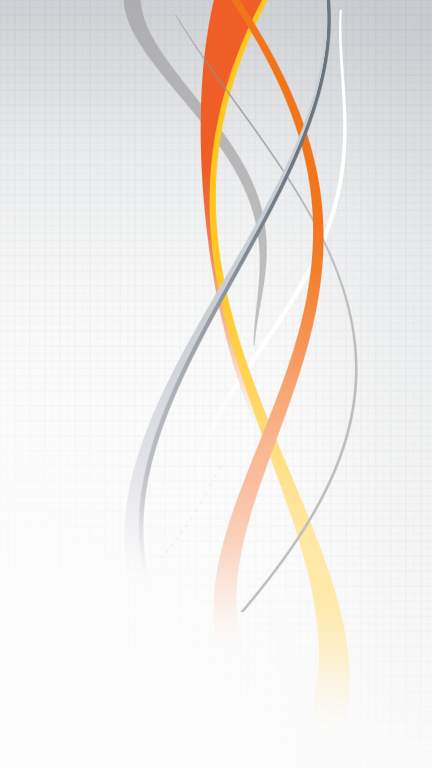
Give the GLSL for this background, as a Shadertoy shader.

```glsl
// Positions are percentages of the canvas: x from the left, y down from the top.
const vec3 PAPER = vec3(0.988);
const vec3 SHADE = vec3(0.175, 0.163, 0.150);
const vec3 ASH = vec3(0.68, 0.68, 0.69);
const vec3 ORANGE_RED = vec3(0.935, 0.37, 0.15);
const vec3 ORANGE = vec3(0.95, 0.46, 0.11);
const vec3 PEACH = vec3(0.98, 0.76, 0.65);
const vec3 AMBER = vec3(1.0, 0.78, 0.12);
const vec3 CREAM = vec3(1.0, 0.91, 0.66);
const vec3 STEEL = vec3(0.42, 0.46, 0.50);
const vec3 SILVER = vec3(0.79, 0.81, 0.83);
const float GRID_STEP = 1.74;
const float GRID_STRENGTH = 0.026;
const float DOT_COUNT = 13.0;

// Quartic through five evenly spaced knots, by forward differences.
float spine(vec4 k, float last, float t) {
    float s = 4.0 * t;
    vec4 d1 = vec4(k.yzw, last) - k;
    vec3 d2 = d1.yzw - d1.xyz;
    vec2 d3 = d2.yz - d2.xy;
    float d4 = d3.y - d3.x;
    return k.x + s * (d1.x + (s - 1.0) / 2.0 * (d2.x
         + (s - 2.0) / 3.0 * (d3.x + (s - 3.0) / 4.0 * d4)));
}

float progress(float y, vec2 span) {
    return clamp((y - span.x) / (span.y - span.x), 0.0, 1.0);
}

// Positive distances are inside.
float cover(float d, float pixel) {
    return clamp(d / pixel + 0.5, 0.0, 1.0);
}

// width = start, end, growth power; returns coverage, side (-1..1), progress.
vec3 ribbon(vec2 p, vec4 knots, float last, vec2 span, vec3 width) {
    float t = progress(p.y, span);
    float offset = p.x - spine(knots, last, t);
    float halfWidth = 0.5 * mix(width.x, width.y, pow(t, width.z));
    float pixel = max(fwidth(offset), 0.001);
    float ends = cover(p.y - span.x, fwidth(p.y)) * cover(span.y - p.y, fwidth(p.y));
    float body = cover(halfWidth - abs(offset), pixel) * min(1.0, 2.0 * halfWidth / pixel);
    return vec3(body * ends, offset / halfWidth, t);
}

float fadeOut(float t, float start) {
    return 1.0 - smoothstep(start, 1.0, t);
}

vec3 background(vec2 p, vec2 square) {
    float top = exp(-pow(max(p.y, 0.0) / 22.0, 1.4));
    float right = 0.48 * smoothstep(55.0, 105.0, p.x) * (1.0 - p.y / 110.0);
    vec3 color = PAPER - SHADE * min(top + right * (1.0 - 0.6 * top), 1.15);

    // Fine graph paper, with every second line stronger
    float pixel = fwidth(square.x);
    vec2 cell = square / GRID_STEP;
    vec2 toLine = abs(fract(cell + 0.5) - 0.5) * GRID_STEP;
    vec2 strength = mix(vec2(1.0), vec2(0.55), mod(floor(cell + 0.5), 2.0));
    vec2 line = (1.0 - smoothstep(vec2(0.06), vec2(0.1 + pixel), toLine)) * strength;
    float visible = 1.0 - smoothstep(38.0, 78.0, p.y - 0.38 * p.x + 8.0);
    color -= GRID_STRENGTH * max(line.x, line.y) * mix(0.25, 1.0, visible)
           * smoothstep(105.0, 65.0, p.y - 0.3 * p.x);

    // Faint diagonal row of dots
    for (float i = 0.0; i < DOT_COUNT; i++) {
        float t = i / (DOT_COUNT - 1.0);
        vec2 center = vec2(mix(37.5, 51.0, t), mix(72.5, 60.8, t) + 0.8 * sin(3.14 * t));
        float d = length((p - center) * vec2(1.0, iResolution.y / iResolution.x));
        color -= 0.035 * cover(0.35 - d, pixel);
    }
    return color;
}

void mainImage(out vec4 fragColor, in vec2 fragCoord) {
    vec2 p = 100.0 * fragCoord / iResolution.xy;
    p.y = 100.0 - p.y;
    vec2 square = vec2(p.x, p.y * iResolution.y / iResolution.x);
    vec3 color = background(p, square);

    // Ash and white ribbons behind
    vec3 r = ribbon(p, vec4(30.6, 41.0, 55.8, 60.9), 58.8, vec2(-0.5, 45.0), vec3(4.0, 0.2, 1.6));
    color = mix(color, mix(ASH, vec3(0.76), r.z), r.x);
    r = ribbon(p, vec4(78.9, 79.8, 72.2, 53.7), 47.7, vec2(1.3, 67.7), vec3(0.5, 1.8, 1.0));
    color = mix(color, vec3(1.0), r.x * fadeOut(r.z, 0.6));

    // Broad orange blade, bounded on the right by the amber spine
    vec4 amberKnots = vec4(61.3, 49.3, 56.6, 72.5);
    vec2 amberSpan = vec2(0.0, 96.4);
    float amberX = spine(amberKnots, 74.5, progress(p.y, amberSpan));
    float t = progress(p.y, vec2(0.0, 57.3));
    float leftOffset = p.x - spine(vec4(49.5, 46.5, 47.6, 51.9), 60.6, t);
    float blade = cover(leftOffset, fwidth(leftOffset)) * cover(amberX - p.x, fwidth(p.x - amberX));
    color = mix(color, mix(ORANGE_RED, PEACH, smoothstep(0.35, 0.85, t)), blade * fadeOut(t, 0.72));

    // Amber ribbon
    r = ribbon(p, amberKnots, 74.5, amberSpan, vec3(1.3, 9.4, 3.1));
    color = mix(color, mix(AMBER, CREAM, smoothstep(0.3, 0.78, r.z)), r.x * fadeOut(r.z, 0.78));

    // Thin grey thread
    r = ribbon(p, vec4(40.7, 64.6, 81.0, 78.2), 56.0, vec2(2.0, 79.7), vec3(0.2, 0.75, 0.6));
    color = mix(color, mix(vec3(0.57), vec3(0.74), smoothstep(0.1, 0.4, r.z)), r.x);

    // Orange ribbon
    r = ribbon(p, vec4(53.9, 71.8, 70.8, 57.4), 54.2, vec2(-0.5, 86.0), vec3(1.9, 6.0, 2.0));
    color = mix(color, mix(ORANGE, PEACH, smoothstep(0.3, 0.8, r.z)), r.x * fadeOut(r.z, 0.72));

    // Two-tone steel ribbon in front
    r = ribbon(p, vec4(75.7, 69.2, 51.2, 34.7), 32.9, vec2(-0.5, 77.0), vec3(1.2, 5.0, 1.6));
    float darkSide = smoothstep(-0.15, 0.15, r.y - mix(-0.3, 0.6, r.z));
    vec3 lightTone = mix(SILVER, vec3(0.91, 0.91, 0.93), smoothstep(0.5, 0.9, r.z));
    vec3 darkTone = mix(STEEL, vec3(0.76, 0.77, 0.79), smoothstep(0.2, 0.9, r.z));
    color = mix(color, mix(lightTone, darkTone, darkSide), r.x * fadeOut(r.z, 0.78));

    fragColor = vec4(color, 1.0);
}
```
